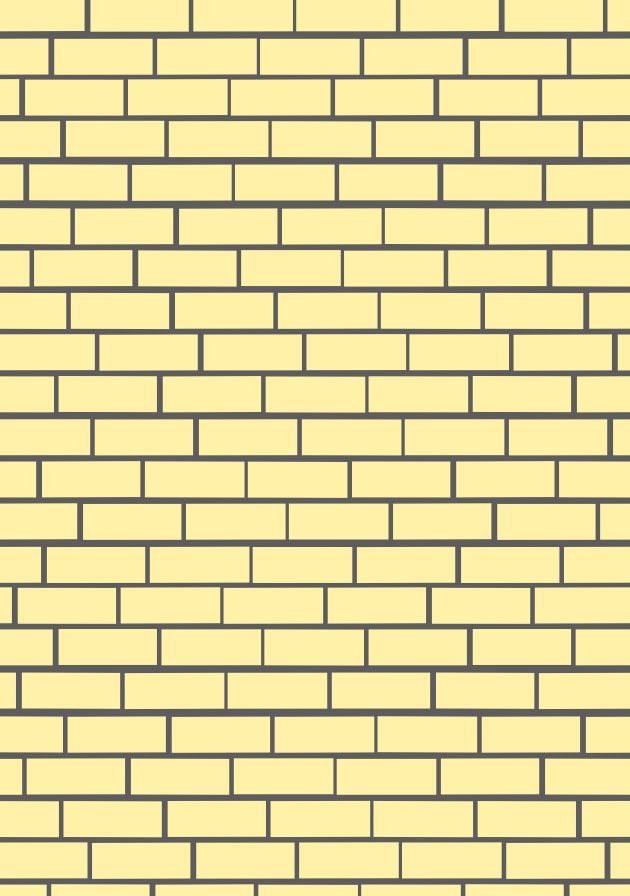
Write a Shadertoy shader that draws this pattern.

```glsl
// Draws a wall of flat cream bricks with uneven grey joints and irregular row offsets.

// Lengths are in units where the canvas is 768 high; y runs down from the top.
const float CANVAS_HEIGHT = 768.0;
const vec2  PITCH = vec2(88.75, 36.3);      // brick plus joint
const float BRICK_HEIGHT = 30.8;
const float FIRST_ROW_Y = 11.5;             // centre of the top row
const float COLUMNS = 4.0;                  // bricks before the joint widths repeat
const float ROWS = 12.0;                    // rows before the offsets repeat
const float BLOCK_SHIFT = -6.3;             // sideways drift of each block of rows
const float JOINT_HALF = 1.95;              // mean half width of upright joints
const float JOINT_VARIATION = 0.55;
const float BRICK_JITTER = 0.5;             // vertical wobble of single bricks
const float BRICK_TILT = 0.008;             // largest range of edge slope
const vec3  BRICK_COLOR = vec3(1.0, 0.95, 0.66);
const vec3  JOINT_COLOR = vec3(0.365, 0.365, 0.365);

// Position of the widest joint in each row.
const float ROW_OFFSET[12] = float[12](
    75.0, 44.0, 19.0, 54.0, 22.5, 151.0, 116.0, 147.5, 172.0, 137.0, 168.0, 33.5);

// Vertical departure of each row from the even pitch.
const float ROW_SHIFT[12] = float[12](
    0.0, 0.7, -0.6, -1.2, -0.2, 1.0, 0.7, 0.9, 0.1, -0.2, 0.5, 0.2);

float hash(vec2 p) {
    vec3 q = fract(vec3(p.xyx) * 0.1031);
    q += dot(q, q.yzx + 33.33);
    return fract((q.x + q.y) * q.z);
}

// Half width of an upright joint: wide, medium, narrow, medium.
float jointHalf(float column) {
    return JOINT_HALF + JOINT_VARIATION * cos(column * 1.5708);
}

// Share of a pixel lying inside an edge at signed distance d.
float coverage(float d, float pixel) {
    return clamp(0.5 - d / pixel, 0.0, 1.0);
}

float brickMask(vec2 p, float pixel) {
    // Row and its place in the repeating block
    float row = floor((p.y - FIRST_ROW_Y) / PITCH.y + 0.5);
    float block = floor(row / ROWS);
    float blockRow = row - block * ROWS;
    int index = int(blockRow);

    // Column, counted from the widest joint
    float x = p.x - ROW_OFFSET[index] - BLOCK_SHIFT * block;
    float column = floor(x / PITCH.x);
    x -= column * PITCH.x;
    column = mod(column, COLUMNS);

    // Slightly shifted and tilted brick
    vec2 id = vec2(column, blockRow);
    float y = p.y - FIRST_ROW_Y - row * PITCH.y - ROW_SHIFT[index];
    y -= (hash(id + 3.7) - 0.5) * BRICK_JITTER;
    y -= (hash(id + 19.1) - 0.5) * BRICK_TILT * (x - 0.5 * PITCH.x);

    float left = jointHalf(column) - x;
    float right = x - PITCH.x + jointHalf(column + 1.0);
    float ends = coverage(left, pixel) * coverage(right, pixel);
    return ends * coverage(abs(y) - 0.5 * BRICK_HEIGHT, pixel);
}

void mainImage(out vec4 fragColor, in vec2 fragCoord) {
    float pixel = CANVAS_HEIGHT / iResolution.y;
    vec2 p = vec2(fragCoord.x, iResolution.y - fragCoord.y) * pixel;
    fragColor = vec4(mix(JOINT_COLOR, BRICK_COLOR, brickMask(p, pixel)), 1.0);
}
```
